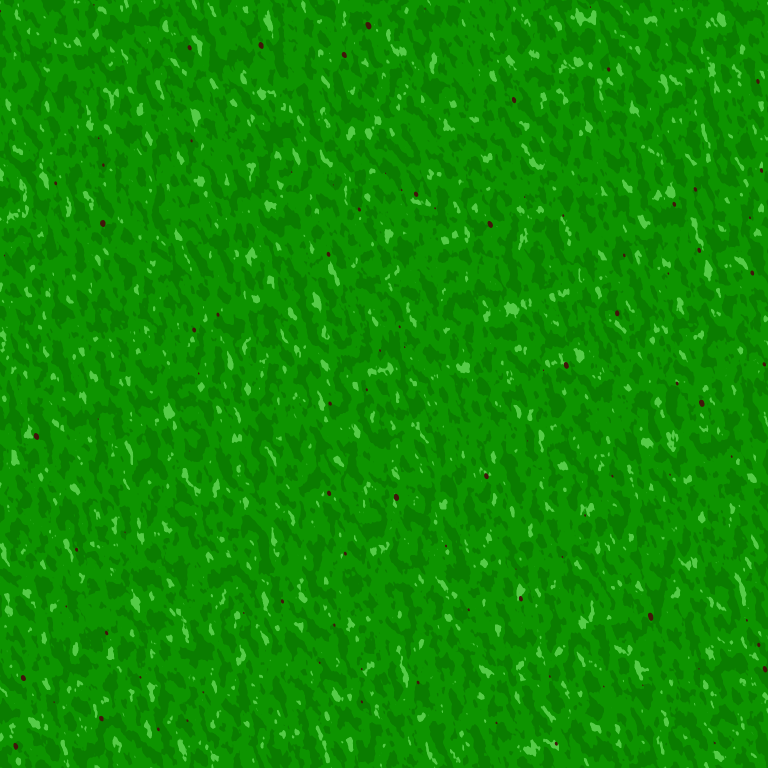
Give the GLSL for this texture, as a Shadertoy shader.

```glsl
// Draws a lawn-like green grain: ragged dark patches, pale leaning flecks and rare brown specks.

#define GRAIN_FREQ  vec2(62.0, 36.0)  // grains per canvas, across and along the lean
#define LEAN        0.30              // tilt from vertical, in radians
#define DARK_LEVEL  -0.50             // below this the grain is dark green
#define LIGHT_LEVEL 1.72              // above this the grain is pale green
#define EDGE        0.10              // softness of the tone borders
#define SPECK_GRID  26.0              // speck cells per canvas
#define SPECK_SHARE 0.16              // share of cells that hold a speck

const vec3 MID_GREEN  = vec3(0.05, 0.58, 0.00);
const vec3 DARK_GREEN = vec3(0.04, 0.49, 0.00);
const vec3 PALE_GREEN = vec3(0.33, 0.80, 0.28);
const vec3 BROWN      = vec3(0.25, 0.09, 0.04);

// Integer hash: cell to two values in 0..1
vec2 hash2(vec2 cell) {
    uvec2 v = uvec2(ivec2(cell)) * 1664525u + 1013904223u;
    v.x += v.y * 1664525u;
    v.y += v.x * 1664525u;
    v ^= v >> 16u;
    v.x += v.y * 1664525u;
    v.y += v.x * 1664525u;
    v ^= v >> 16u;
    return vec2(v >> 8u) / 16777216.0;
}

float cornerSlope(vec2 cell, vec2 offset) {
    vec2 direction = normalize(hash2(cell) * 2.0 - 0.9999);
    return dot(direction, offset);
}

float gradientNoise(vec2 p) {
    vec2 i = floor(p), f = p - i;
    vec2 u = f * f * f * (f * (f * 6.0 - 15.0) + 10.0);
    vec2 e = vec2(0.0, 1.0);
    float low  = mix(cornerSlope(i, f), cornerSlope(i + e.yx, f - e.yx), u.x);
    float high = mix(cornerSlope(i + e.xy, f - e.xy), cornerSlope(i + e.yy, f - e.yy), u.x);
    return mix(low, high, u.y);
}

// Three turned octaves, scaled to roughly unit deviation
float grainHeight(vec2 p) {
    const mat2 turn = mat2(0.8, 0.6, -0.6, 0.8);
    float sum = 0.0, gain = 1.0;
    for (int octave = 0; octave < 3; octave++) {
        sum += gain * gradientNoise(p);
        p = turn * p * 2.1 + 37.3;
        gain *= 0.45;
    }
    return sum / 0.2404;
}

// Coverage of the small scattered specks
float speckMask(vec2 p, float height) {
    vec2 cell = floor(p * SPECK_GRID);
    vec2 center = (cell + 0.2 + 0.6 * hash2(cell + 311.0)) / SPECK_GRID;
    vec2 traits = hash2(cell + 977.0);
    float radius = mix(0.0008, 0.0035, traits.y * traits.y);
    float d = length((p - center) * vec2(1.0, 0.7)) - radius * (1.0 + 0.2 * height);
    return step(traits.x, SPECK_SHARE) * (1.0 - smoothstep(-0.0003, 0.0003, d));
}

vec3 grassColor(vec2 uv) {
    float c = cos(LEAN), s = sin(LEAN);
    vec2 leaned = vec2(c * uv.x + s * uv.y, c * uv.y - s * uv.x);
    float height = grainHeight(leaned * GRAIN_FREQ);
    vec3 color = mix(DARK_GREEN, MID_GREEN, smoothstep(DARK_LEVEL - EDGE, DARK_LEVEL + EDGE, height));
    color = mix(color, PALE_GREEN, smoothstep(LIGHT_LEVEL - EDGE, LIGHT_LEVEL + EDGE, height));
    return mix(color, BROWN, speckMask(leaned, height));
}

void mainImage(out vec4 fragColor, in vec2 fragCoord) {
    // Average 2 x 2 samples to smooth the edges
    vec3 color = vec3(0.0);
    for (int k = 0; k < 4; k++) {
        vec2 offset = vec2(k % 2, k / 2) * 0.5 - 0.25;
        color += grassColor((fragCoord + offset) / iResolution.y);
    }
    fragColor = vec4(color / 4.0, 1.0);
}
```
